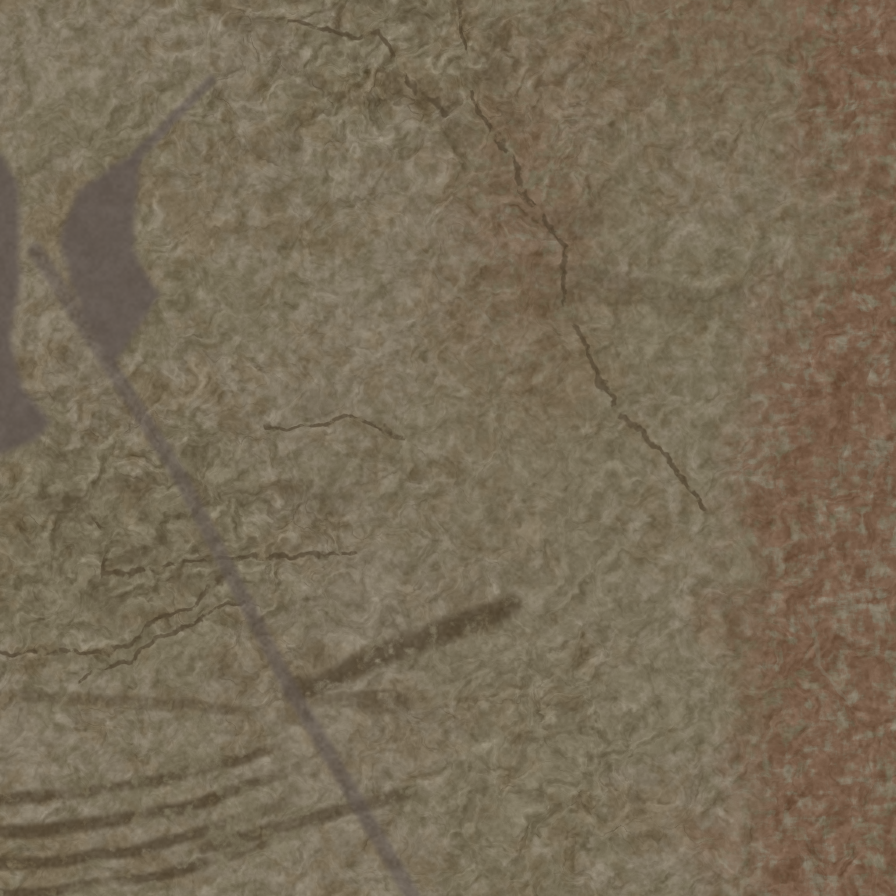
Give the GLSL for this texture, as a WebGL 2 fragment shader.

```glsl
#version 300 es
precision highp float;
uniform vec2 u_resolution;
out vec4 fragColor;
const vec3 OLIVE = vec3(0.474, 0.440, 0.352);
const vec3 PALE = vec3(0.508, 0.468, 0.395);
const vec3 OCHRE = vec3(0.455, 0.395, 0.295);
const vec3 RUST = vec3(0.458, 0.348, 0.270);
const vec3 UMBER = vec3(0.275, 0.225, 0.155);
const vec3 MAUVE = vec3(0.375, 0.335, 0.310);
// Three points for each crack
const vec2 CRACKS[24] = vec2[24](
  vec2(0.30, 0.525), vec2(0.40, 0.535), vec2(0.45, 0.51), vec2(0.11, 0.355), vec2(0.24, 0.375), vec2(0.40, 0.385),
  vec2(0.0, 0.27), vec2(0.12, 0.27), vec2(0.25, 0.35), vec2(0.31, 0.975), vec2(0.42, 0.96), vec2(0.50, 0.87),
  vec2(0.51, 1.0), vec2(0.54, 0.86), vec2(0.62, 0.74), vec2(0.62, 0.74), vec2(0.65, 0.60), vec2(0.79, 0.43),
  vec2(0.11, 0.43), vec2(0.125, 0.39), vec2(0.11, 0.355), vec2(0.09, 0.235), vec2(0.19, 0.295), vec2(0.27, 0.33));

float hash(vec2 p) {
  vec3 q = fract(vec3(p.xyx) * 0.1031);
  q += dot(q, q.yzx + 33.33);
  return fract((q.x + q.y) * q.z);
}
float noise(vec2 p) {
  vec2 i = floor(p), f = fract(p);
  f = f * f * (3.0 - 2.0 * f);
  return mix(mix(hash(i), hash(i + vec2(1, 0)), f.x),
             mix(hash(i + vec2(0, 1)), hash(i + vec2(1, 1)), f.x), f.y);
}
float fbm(vec2 p) {
  float sum = 0.0, amp = 0.5;
  for (int i = 0; i < 5; i++, amp *= 0.5) {
    sum += amp * noise(p);
    p = mat2(1.6, 1.2, -1.2, 1.6) * p + 7.3;
  }
  return sum;
}
float spot(vec2 p, vec2 center, vec2 radius) {
  vec2 q = (p - center) / radius;
  return exp(-dot(q, q));
}
float segment(vec2 p, vec2 a, vec2 b) {
  vec2 d = b - a;
  return length(p - a - d * clamp(dot(p - a, d) / dot(d, d), 0.0, 1.0));
}
float path(vec2 p, vec2 a, vec2 b, vec2 c, float width) {
  return 1.0 - smoothstep(width * 0.3, width, min(segment(p, a, b), segment(p, b, c)));
}
float polygon(vec2 p, vec2 v[9]) {
  float d = 1e3, s = 1.0;
  for (int i = 0, j = 8; i < 9; j = i, i++) {
    vec2 e = v[j] - v[i], w = p - v[i];
    d = min(d, segment(p, v[i], v[j]));
    bvec3 c = bvec3(p.y >= v[i].y, p.y < v[j].y, e.x * w.y > e.y * w.x);
    if (all(c) || all(not(c))) s = -s;
  }
  return s * d;
}
float brushRows(vec2 p, float rough) {
  float rows = 0.0;
  for (int i = 0; i < 4; i++) {
    float k = float(i), y = 0.109 - 0.035 * k + 0.62 * p.x * p.x;
    float core = 1.0 - smoothstep(0.003, 0.011, abs(p.y - y + 0.014 * (rough - 0.5)));
    rows = max(rows, core * (1.0 - smoothstep(0.27, 0.34 + 0.01 * k, p.x)));
  }
  return rows * smoothstep(0.15, 0.5, rough);
}

void main() {
  vec2 uv = gl_FragCoord.xy / u_resolution;
  float cloud = fbm(uv * 5.0 + 3.0), mottled = fbm(uv * 19.0 + 11.0), grit = fbm(uv * 85.0);
  vec2 warp = vec2(fbm(uv * 28.0), fbm(uv * 28.0 + 40.0)) - 0.48;
  vec2 p = uv + 0.035 * warp, soft = uv + 0.01 * warp;
  // Weathered plaster
  float tone = cloud * 0.45 + mottled * 0.25 + grit * 0.3;
  vec3 color = mix(OLIVE, PALE, smoothstep(0.44, 0.58, tone));
  color = mix(color, OCHRE, 0.6 * smoothstep(0.46, 0.64, mottled * 0.5 + fbm(uv * 55.0) * 0.5));
  color = mix(color, PALE, 0.3 * spot(uv, vec2(0.55, 0.32), vec2(0.28, 0.2)));
  // Rust stain, broken into fine fibres
  float border = 0.815 + 0.09 * exp(-pow((uv.y - 0.78) / 0.14, 2.0));
  float stain = smoothstep(-0.05, 0.09, uv.x - border + 0.1 * (cloud + mottled - 0.96));
  float drift = max(spot(uv, vec2(0.59, 0.76), vec2(0.09, 0.2)), spot(uv, vec2(0.78, 1.0), vec2(0.19, 0.16)));
  float fibre = 0.5 * fbm(soft * vec2(130.0, 60.0)) + 0.5 * fbm(soft * vec2(50.0, 140.0) + 30.0);
  color = mix(color, RUST, max(stain * 0.92, 0.55 * drift) * smoothstep(0.28, 0.54, fibre));
  // Crinkled relief and dark flecks in the worn areas
  float worn = spot(uv, vec2(0.16, 0.4), vec2(0.26, 0.18)) + spot(uv, vec2(0.43, 0.93), vec2(0.25, 0.14));
  worn += 0.7 * spot(uv, vec2(0.62, 0.13), vec2(0.14, 0.16));
  vec2 q = uv * 52.0 + 3.5 * warp;
  color += (fbm(q) - fbm(q + vec2(0.25, -0.25))) * (0.20 + 0.14 * worn);
  float vein = 1.0 - smoothstep(0.0, 0.035, abs(fbm(p * 21.0) - 0.48));
  color = mix(color, UMBER, vein * (0.09 + 0.26 * worn) * smoothstep(0.40, 0.58, mottled + 0.4 * (grit - 0.5)));
  color = mix(color, UMBER, 0.3 * worn * smoothstep(0.52, 0.70, fbm(uv * 45.0 + 5.0)));
  // Long broken cracks and raised ridges
  float crack = 0.0;
  for (int i = 0; i < 24; i += 3)
    crack = max(crack, path(p, CRACKS[i], CRACKS[i + 1], CRACKS[i + 2], 0.0042));
  color = mix(color, UMBER, 0.6 * crack * smoothstep(0.30, 0.52, grit));
  float ridge = max(path(p, vec2(0.37, 0.84), vec2(0.46, 0.73), vec2(0.58, 0.60), 0.004),
                    path(p, vec2(0.90, 0.32), vec2(0.92, 0.25), vec2(0.95, 0.22), 0.004));
  color = mix(color, PALE, 0.5 * ridge);
  // Brushed shadows
  float brush = brushRows(uv, mottled);
  brush = max(brush, path(soft, vec2(0.33, 0.225), vec2(0.45, 0.28), vec2(0.57, 0.325), 0.020));
  brush = max(brush, 0.6 * path(soft, vec2(0.03, 0.222), vec2(0.14, 0.218), vec2(0.27, 0.208), 0.010));
  brush = max(brush, 0.8 * path(soft, vec2(0.23, 0.055), vec2(0.36, 0.09), vec2(0.46, 0.115), 0.012));
  float faint = spot(uv, vec2(0.72, 0.70), vec2(0.14, 0.09)) + spot(uv, vec2(0.2, 0.44), vec2(0.2, 0.1));
  faint += 1.4 * spot(uv, vec2(0.43, 0.22), vec2(0.08, 0.05));
  brush = max(brush, 0.5 * faint * smoothstep(0.5, 0.7, noise(soft * vec2(14.0, 46.0))));
  color = mix(color, UMBER, 0.66 * brush * smoothstep(0.2, 0.52, grit));
  // Mauve leaves and their stem
  vec2 leaf[9] = vec2[9](vec2(0.235, 0.91), vec2(0.145, 0.828), vec2(0.085, 0.79), vec2(0.065, 0.727),
    vec2(0.09, 0.65), vec2(0.124, 0.59), vec2(0.18, 0.668), vec2(0.15, 0.722), vec2(0.157, 0.83));
  vec2 edgeLeaf[9] = vec2[9](vec2(-0.05, 0.83), vec2(0.005, 0.83), vec2(0.02, 0.80), vec2(0.024, 0.70),
    vec2(0.013, 0.62), vec2(0.026, 0.57), vec2(0.06, 0.53), vec2(0.04, 0.505), vec2(-0.05, 0.48));
  float leaves = 1.0 - smoothstep(-0.008, 0.006, min(polygon(soft, leaf), polygon(soft, edgeLeaf)));
  float stem = max(path(uv, vec2(0.04, 0.72), vec2(0.124, 0.59), vec2(0.20, 0.47), 0.013),
                   path(uv, vec2(0.20, 0.47), vec2(0.325, 0.23), vec2(0.46, 0.0), 0.013));
  float tip = path(uv, vec2(0.15, 0.82), vec2(0.19, 0.865), vec2(0.235, 0.91), 0.009);
  color = mix(color, MAUVE, max(0.62 * stem, 0.5 * tip));
  color = mix(color, MAUVE, 0.86 * leaves);
  // Surface grain
  float grain = 0.09 * (grit - 0.48) + 0.05 * (noise(uv * 250.0) - 0.5);
  fragColor = vec4(color + grain * (1.0 - 0.55 * leaves), 1.0);
}
```
